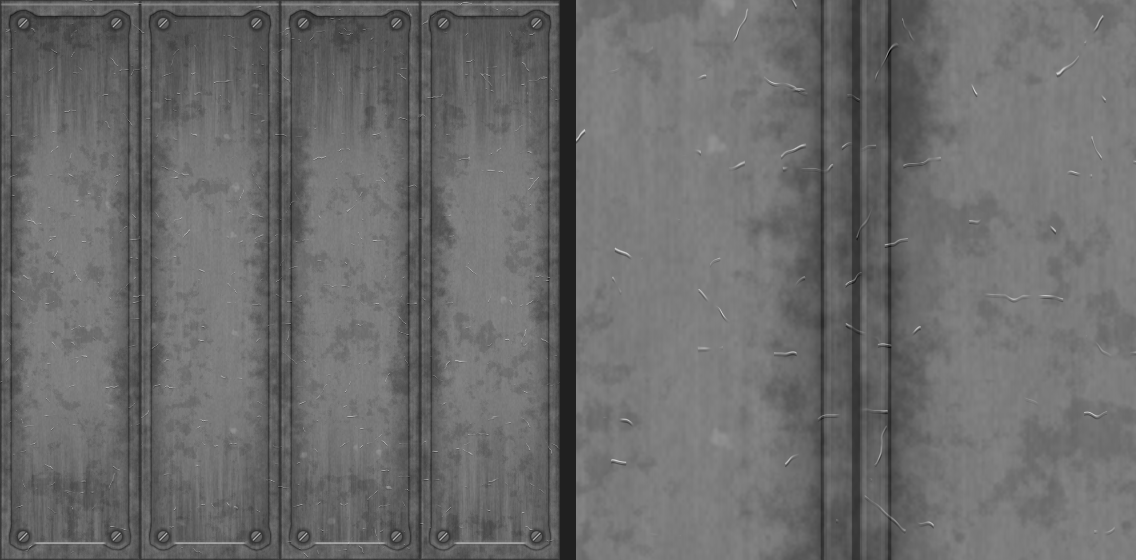
Left: the whole. Right: its middle third, enlarged.
This texture is drawn by a WebGL 2 fragment shader. Its source:

```glsl
#version 300 es
precision highp float;
// Four tall worn metal plates side by side, each with a recessed face and four
// slotted screws. Distance functions shape plates and screws; wrapped noise adds
// vertical stains, side grime, grain, pale chips and fine scratches.
uniform vec2 u_resolution;
out vec4 outColor;

const float PLATES = 4.0;
const vec2 PLATE_HALF = vec2(0.125, 0.5);
const vec2 FACE_HALF = vec2(0.105, 0.471);
const vec2 SCREW_POS = vec2(0.0833, 0.4583);
const float SCREW_RADIUS = 0.0105;
const float BOSS_RADIUS = 0.0235;
const float SEAM_WIDTH = 0.0024;
const float SCRATCH_WIDTH = 0.0004;
const float FACE_TONE = 0.492;
const float STAIN_TONE = 0.325;
const float FRAME_TONE = 0.375;
const float GRIME_TONE = 0.30;
const float SEAM_TONE = 0.20;
const float SHINE_TONE = 0.68;

float hash(vec2 p) {
    vec3 v = fract(vec3(p.xyx) * 0.1031);
    v += dot(v, v.yzx + 33.33);
    return fract((v.x + v.y) * v.z);
}

// Value noise that wraps over the unit square for whole frequencies
float noise(vec2 uv, vec2 freq) {
    vec2 x = uv * freq, i = floor(x), f = fract(x);
    f = f * f * (3.0 - 2.0 * f);
    vec2 a = mod(i, freq), b = mod(i + 1.0, freq);
    return mix(mix(hash(a), hash(vec2(b.x, a.y)), f.x),
               mix(hash(vec2(a.x, b.y)), hash(b), f.x), f.y);
}

float fbm(vec2 uv, vec2 freq) {
    float sum = 0.0, amp = 0.5;
    for (int i = 0; i < 4; i++) {
        sum += amp * noise(uv, freq);
        freq *= 2.0;
        amp *= 0.6;
    }
    return sum / 1.088;
}

// Soft-edged coverage of a shape or line of half width w
float cover(float d, float w) {
    float aa = 0.75 / min(u_resolution.x, u_resolution.y);
    return 1.0 - smoothstep(w - aa, w + aa, d);
}

// Recessed face: a box that bulges around the screws
float faceDistance(vec2 q) {
    vec2 a = abs(q), b = a - FACE_HALF;
    float box = length(max(b, 0.0)) + min(max(b.x, b.y), 0.0);
    float boss = length(a - SCREW_POS) - BOSS_RADIUS;
    float h = max(0.008 - abs(box - boss), 0.0) / 0.008;
    return min(box, boss) - h * h * 0.002;
}

// One short jagged segment in some of the cells of a grid
float scratches(vec2 uv, float cells, float density) {
    vec2 bend = vec2(noise(uv, vec2(90.0)), noise(uv.yx, vec2(170.0))) - 0.5;
    vec2 x = uv * cells, id = mod(floor(x), cells) + cells * 7.0;
    vec2 c = fract(x) - 0.5 - 0.35 * (vec2(hash(id), hash(id + 19.0)) - 0.5);
    c += bend * 0.0045 * cells;
    float angle = (hash(id + 41.0) - 0.5) * 2.3;
    angle *= abs(angle);
    vec2 dir = vec2(cos(angle), sin(angle));
    float halfLen = mix(0.05, 0.29, hash(id + 67.0));
    float along = dot(c, dir);
    float d = length(c - dir * clamp(along, -halfLen, halfLen)) / cells;
    float wear = smoothstep(0.25, 0.85, noise(uv, vec2(150.0)));
    return cover(d, SCRATCH_WIDTH) * step(hash(id + 83.0), density) * wear;
}

float allScratches(vec2 uv) {
    float s = 0.0;
    for (int i = 0; i < 3; i++)
        s = max(s, scratches(uv + float(i) * 0.037, 11.0 + 8.0 * float(i), 0.4));
    return s;
}

// Sparse soft round chips
float chips(vec2 uv, float cells) {
    vec2 x = uv * cells, id = mod(floor(x), cells) + 211.0;
    vec2 c = fract(x) - 0.5 - 0.4 * (vec2(hash(id), hash(id + 5.0)) - 0.5);
    float r = length(c) + 0.16 * (noise(uv, vec2(190.0)) - 0.5);
    return smoothstep(0.2, 0.02, r) * step(hash(id + 9.0), 0.04);
}

void main() {
    vec2 uv = gl_FragCoord.xy / u_resolution;
    vec2 q = vec2((fract(uv.x * PLATES) - 0.5) / PLATES, uv.y - 0.5);
    vec2 a = abs(q);
    float edge = PLATE_HALF.x - a.x;
    float d = faceDistance(q);
    float inside = cover(d, 0.0);
    float cloud = fbm(uv, vec2(15.0)) - 0.5, mottle = fbm(uv + 0.31, vec2(70.0)) - 0.5;

    // Stains fade in toward both ends, broken by fine upright streaks
    float broad = noise(uv, vec2(64.0, 5.0)) - 0.5;
    float fine = fbm(uv + 0.13, vec2(170.0, 11.0)) - 0.5;
    float streak = 0.35 * broad + fine;
    float depth = max(smoothstep(0.64, 1.0, uv.y), 0.62 * smoothstep(0.34, 0.0, uv.y));
    float stain = clamp(depth + streak * 3.2 * depth * (1.3 - depth), 0.0, 1.0);
    float face = mix(FACE_TONE, STAIN_TONE, stain) + fine * 0.05;
    float patches = smoothstep(0.03, 0.22, cloud * 0.7 + mottle * 0.6);
    face -= 0.07 * patches;

    // Ragged grime along the sides, heaviest at mid height
    float reach = FACE_HALF.x - a.x + cloud * 0.045 + mottle * 0.05;
    float grime = smoothstep(0.042, -0.010, reach) * mix(0.5, 0.88, smoothstep(0.5, 0.1, a.y));
    face = mix(face, GRIME_TONE, grime);

    // Frame, bevels and seams
    float frame = FRAME_TONE + mottle * 0.14 + cloud * 0.06 + fine * 0.10;
    float tone = mix(frame, face, inside);
    float lit = -sign(q.y) * smoothstep(0.455, 0.472, a.y);
    tone += 0.05 * lit * cover(abs(d + 0.003), 0.003);
    tone -= 0.11 * cover(abs(d), 0.0010) + 0.04 * smoothstep(0.007, 0.0, abs(d));
    tone += 0.035 * cover(abs(d - 0.004), 0.0012);
    float shine = cover(abs(q.y + FACE_HALF.y - 0.001), 0.0018) * smoothstep(0.067, 0.058, a.x);
    tone = mix(tone, SHINE_TONE, shine * 0.9);
    tone += 0.07 * cover(abs(edge - 0.005), 0.0013) * step(q.x, 0.0);
    tone -= 0.05 * smoothstep(0.012, 0.002, edge);
    tone = mix(tone, 0.54, 0.85 * cover(abs(uv.y - 0.992), 0.0018));
    tone = mix(tone, SEAM_TONE, 0.85 * cover(min(edge, 0.5 - a.y), SEAM_WIDTH));

    // Grain, pale chips and scratches with a dark lower lip
    tone += (noise(uv, vec2(420.0, 260.0)) - 0.5) * 0.03 + mottle * 0.035;
    tone += 0.08 * chips(uv, 23.0) * inside;
    tone -= 0.16 * allScratches(uv + vec2(0.0, 0.0016));
    tone += 0.34 * allScratches(uv);

    // Slotted screws in shaded sockets
    vec2 s = q - sign(q) * SCREW_POS;
    float r = length(s);
    tone *= 1.0 - 0.35 * smoothstep(0.019, 0.010, r);
    float slot = abs(dot(s, vec2(0.7071, -0.7071)));
    float head = 0.41 + 7.0 * (s.y - s.x * 0.4);
    head = mix(head, 0.2, cover(slot, 0.0030));
    head = mix(head, 0.70, cover(slot, 0.0012));
    tone = mix(tone, 0.21, cover(r, SCREW_RADIUS + 0.0012));
    tone = mix(tone, head, cover(r, SCREW_RADIUS - 0.001));

    outColor = vec4(vec3(clamp(tone, 0.0, 1.0)), 1.0);
}
```
